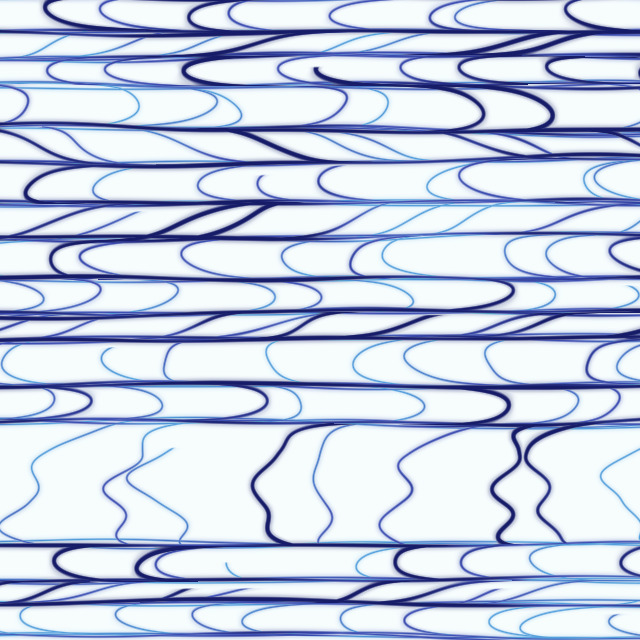
Write a WebGL 1 fragment shader that draws this pattern.

```glsl
precision highp float;
// Stacked bands of blue ink on white: uneven horizontal strands separate rows of
// hooks, bows and slanted strokes. Each stroke is a curve x = g(y) whose log terms
// sweep it sideways until it merges into the strands above and below.
uniform vec2 u_resolution;

const vec3 PAPER = vec3(0.968, 0.992, 0.993);
const vec3 SKY   = vec3(0.22, 0.56, 0.84);
const vec3 BLUE  = vec3(0.22, 0.29, 0.69);
const vec3 NAVY  = vec3(0.09, 0.11, 0.41);

const float ROW_MIN = 0.038;      // row heights
const float ROW_MAX = 0.086;
const float TALL_HEIGHT = 0.19;
const float TALL_ROW = 3.0;       // index of the one tall row
const float SPACING = 0.118;      // distance between strokes in a row
const float REACH = 0.040;        // sideways sweep of a stroke
const float WIGGLE = 0.6;         // waviness relative to row height
const float EDGE_WAVE = 0.011;    // drift of the row borders
const float STRAND_SPREAD = 0.014;
const float THIN = 0.0012;        // half widths of the pen
const float THICK = 0.0039;
const float SOFTNESS = 0.0022;
const float HALO_WIDTH = 0.0042;  // faint bleed around each line
const float HALO = 0.25;
const float REGION = 0.9;         // broad change from light to heavy ink

float hash(vec2 p) {
  vec3 q = fract(vec3(p.xyx) * 0.1031);
  q += dot(q, q.yzx + 33.33);
  return fract((q.x + q.y) * q.z);
}

float cornerGradient(vec2 cell, vec2 offset) {
  float angle = 6.28318 * hash(cell + 17.0);
  return dot(vec2(cos(angle), sin(angle)), offset);
}

float gradientNoise(vec2 p) {
  vec2 i = floor(p), f = p - i;
  vec2 w = f * f * f * (f * (f * 6.0 - 15.0) + 10.0);
  vec2 r = vec2(1.0, 0.0);
  float low  = mix(cornerGradient(i, f), cornerGradient(i + r.xy, f - r.xy), w.x);
  float high = mix(cornerGradient(i + r.yx, f - r.yx), cornerGradient(i + 1.0, f - 1.0), w.x);
  return mix(low, high, w.y);
}

// Pen line: heavier weight is wider and darker; the darkest ink wins.
vec3 drawInk(vec3 color, float dist, float weight, float alpha) {
  float w = clamp(weight, 0.0, 1.0);
  float soft = max(SOFTNESS, 0.7 / u_resolution.y);
  float halfWidth = mix(THIN, THICK, w * w);
  float cover = 1.0 - smoothstep(halfWidth - soft, halfWidth + soft, dist);
  float bleed = max(dist - halfWidth, 0.0) / HALO_WIDTH;
  cover = max(cover, HALO * (0.4 + 0.6 * w) * exp(-bleed * bleed));
  vec3 ink = mix(SKY, BLUE, smoothstep(0.1, 0.5, w));
  ink = mix(ink, NAVY, smoothstep(0.5, 0.85, w));
  return min(color, mix(PAPER, ink, cover * alpha));
}

float rowHeight(float row) {
  float h = hash(vec2(row, 4.0));
  return row == TALL_ROW ? TALL_HEIGHT : mix(ROW_MIN, ROW_MAX, h * h);
}

float borderDrift(float row, float x) {
  return EDGE_WAVE * gradientNoise(vec2(x * 1.6 + 0.3, row * 7.37 + 0.4));
}

// Sideways sweep at the top (x) and bottom (y): hooks, bows and both slants.
vec2 rowSweep(float row) {
  float kind = fract(row * 0.618034 + 0.1);
  if (row == TALL_ROW) return vec2(REACH, 0.4 * REACH);
  if (kind < 0.42) return vec2(REACH);
  if (kind < 0.66) return vec2(-REACH);
  return kind < 0.85 ? vec2(REACH, -REACH) * 0.6 : vec2(-REACH, REACH) * 0.6;
}

float sweepOffset(vec2 sweep, float t) {
  vec2 gap = clamp(vec2(1.0 - t, 1.0 + t), 0.0, 2.0) + 0.04;
  return -dot(sweep, log(gap));
}

float strokeX(float id, float row, vec2 sweep, float t, float height) {
  float wave = gradientNoise(vec2(id * 3.73 + row * 5.19, t * height * 6.5 + 0.37));
  return sweepOffset(sweep, t) + WIGGLE * height * wave;
}

vec3 drawStrokes(vec3 color, vec2 p, float row, float low, float height, float region) {
  float t = 2.0 * (p.y - low) / height - 1.0;
  vec2 sweep = rowSweep(row);
  float nearest = floor((p.x - sweepOffset(sweep, t)) / SPACING);
  for (int k = -3; k <= 3; k++) {
    float id = nearest + float(k);
    vec2 seed = vec2(id + 40.0, row * 3.0);
    vec2 ownSweep = sweep * (0.6 + 0.85 * vec2(hash(seed + 11.0), hash(seed + 23.0)));
    float start = (id + 0.8 * hash(seed)) * SPACING;
    float dt = 0.01;
    float x0 = strokeX(id, row, ownSweep, t - dt, height);
    float x1 = strokeX(id, row, ownSweep, t + dt, height);
    float slope = (x1 - x0) / (dt * height);
    float dist = abs(p.x - start - 0.5 * (x0 + x1)) / sqrt(1.0 + slope * slope);
    // A few strokes lift off before reaching the top.
    float lift = hash(seed + 31.0) > 0.86 ? 0.9 * hash(seed + 37.0) : 2.0;
    float alpha = 1.0 - smoothstep(-0.002, 0.002, 0.5 * (t - lift) * height);
    float weight = hash(seed + 43.0) + 0.25 * gradientNoise(p * 9.0) + region;
    color = drawInk(color, dist, weight, alpha);
  }
  return color;
}

void main() {
  vec2 p = gl_FragCoord.xy / u_resolution.y;
  float region = REGION * gradientNoise(p * vec2(2.1, 3.3) + 5.4);
  vec3 color = PAPER;
  float base = 0.003;
  for (int i = 0; i < 28; i++) {
    float row = float(i);
    float low = base + borderDrift(row, p.x);
    base += rowHeight(row);
    float high = base + borderDrift(row + 1.0, p.x);
    if (p.y >= low && p.y < high) color = drawStrokes(color, p, row, low, high - low, region);
    // Border of four loosely twisted strands, the first one heaviest.
    if (abs(p.y - low) < 0.03) {
      for (int s = 0; s < 4; s++) {
        vec2 seed = vec2(row, float(s) * 9.0 + 60.0);
        float lane = row * 5.37 + float(s) * 1.71;
        float y = low + STRAND_SPREAD * gradientNoise(vec2(p.x * 2.7, lane));
        float weight = (s == 0 ? 0.5 : 0.1) + 0.5 * hash(seed) + 0.5 * region;
        weight += 0.5 * gradientNoise(vec2(p.x * 4.0, lane + 80.5));
        color = drawInk(color, abs(p.y - y), weight, 1.0);
      }
    }
  }
  gl_FragColor = vec4(color, 1.0);
}
```
